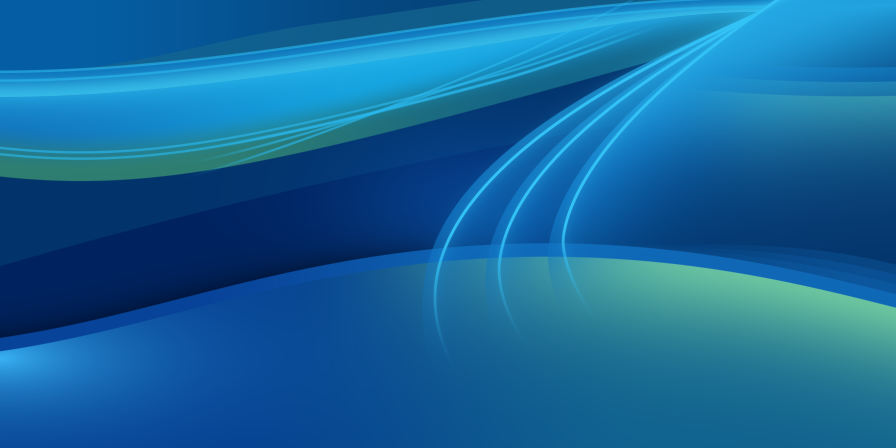
Write a WebGL 1 fragment shader that draws this background.

```glsl
precision highp float;
// Abstract blue background: a glowing upper ribbon, curved light streaks and a green-lit hill.
uniform vec2 u_resolution;

const vec2 APEX = vec2(1.69, 0.969);
const vec3 NAVY = vec3(0.01, 0.20, 0.42);
const vec3 BLUE = vec3(0.04, 0.37, 0.68);
const vec3 CYAN = vec3(0.16, 0.72, 0.93);
const vec3 GREEN = vec3(0.42, 0.77, 0.62);

float fill(float d) {
  float px = 0.8 / u_resolution.y;
  return smoothstep(-px, px, d);
}

float stroke(float d, float w) {
  return 1.0 - smoothstep(w, w + 1.5 / u_resolution.y, abs(d));
}

// Signed distance, positive to the right, of an arc from its foot up to the apex
float arc(vec2 p, vec2 foot, float power) {
  vec2 span = APEX - foot;
  float s = abs(p.y - foot.y) / span.y;
  float slope = span.x / span.y * power * pow(s + 0.0001, power - 1.0);
  return (p.x - foot.x - span.x * pow(s + 0.0001, power)) / sqrt(1.0 + slope * slope);
}

float streakEdge(vec2 p, float i) {
  return arc(p, vec2(0.943 + 0.14 * i, 0.31 + 0.058 * i), 2.2 - 0.2 * i);
}

float ribbonTop(float x) {
  return 0.84 + 0.165 * smoothstep(0.0, 1.7, x);
}

float ribbonBase(float x) {
  float d = x - 0.18;
  return 0.596 + 0.3 * (sqrt(d * d + 0.214) - 0.463);
}

float hillTop(float x) {
  float d2 = (x - 1.22) * (x - 1.22);
  return 0.427 - 0.2 * d2 / (1.0 + 0.185 * d2 * d2);
}

// Dark middle with a deeper lower fold and a soft blue light
vec3 backdrop(vec2 p) {
  float fold = 0.406 + 0.29 * p.x - 0.045 * p.x * p.x;
  vec3 col = mix(NAVY, vec3(0.0, 0.13, 0.37), 0.9 * fill(fold - p.y));
  vec2 q = (p - vec2(1.05, 0.53)) / vec2(0.3, 0.2);
  return mix(col, vec3(0.03, 0.29, 0.6), 0.75 * exp(-dot(q, q)));
}

vec3 ribbon(vec3 col, vec2 p) {
  float top = ribbonTop(p.x) - p.y;
  float base = p.y - ribbonBase(p.x);

  // Sky above the ribbon, with a teal strip along its edge
  vec3 sky = mix(vec3(0.02, 0.37, 0.64), vec3(0.02, 0.27, 0.49), smoothstep(0.1, 1.0, p.x));
  float strip = fill(top + 0.045 * smoothstep(0.1, 0.7, p.x));
  sky = mix(sky, vec3(0.08, 0.40, 0.56), 0.7 * strip);
  col = mix(col, sky, fill(-top));

  // Body: green rim below, cyan in the middle
  float glow = exp(-pow((p.x - 0.9) / 0.65, 2.0));
  vec3 body = mix(vec3(0.06, 0.40, 0.70), vec3(0.07, 0.63, 0.87), glow);
  vec3 rim = mix(vec3(0.18, 0.49, 0.44), vec3(0.07, 0.38, 0.52), smoothstep(0.4, 1.3, p.x));
  body = mix(rim, body, smoothstep(0.02, 0.12, base));
  float sheen = 0.057 - 0.025 * smoothstep(1.0, 1.7, p.x);
  float under = top - sheen;
  body = mix(body, CYAN, 0.65 * fill(under) * exp(-max(under, 0.0) * 24.0));
  vec3 band = mix(vec3(0.06, 0.47, 0.74), vec3(0.20, 0.72, 0.90), smoothstep(0.0, sheen, top));
  body = mix(body, band, fill(-under));
  col = mix(col, body, fill(top) * fill(base));
  col = mix(col, CYAN, 0.65 * (stroke(top, 0.001) + stroke(top - 0.02, 0.001)));

  // Fine strands that cross as they travel along the rim
  for (int i = 0; i < 5; i++) {
    float k = float(i);
    float spread = (k - 2.0) * 0.07 * (p.x - 0.85);
    float y = 0.052 + 0.03 * smoothstep(1.1, 1.65, p.x) + spread;
    float start = i < 2 ? 1.0 : smoothstep(0.4, 0.65, p.x);
    float ends = start * (1.0 - smoothstep(1.25, 1.5, p.x));
    y = i < 2 ? 0.05 + 0.014 * k + 0.03 * smoothstep(1.1, 1.65, p.x) : y;
    col = mix(col, CYAN, 0.65 * ends * stroke(base - y, 0.001));
  }
  return col;
}

// Right side: light spilling from the streaks, stacked bands and a green glow
vec3 panel(vec2 p, float d) {
  vec3 col = mix(NAVY, vec3(0.01, 0.25, 0.49), smoothstep(0.8, 0.95, p.y));
  float spill = exp(-max(d, 0.0) * 6.5);
  col = mix(col, mix(BLUE, CYAN, smoothstep(0.6, 0.97, p.y)), spill * smoothstep(0.3, 0.75, p.y));
  float sag = 0.13 * (1.9 - p.x) * (1.9 - p.x);
  float reach = smoothstep(1.42, 1.75, p.x);
  for (int i = 0; i < 3; i++) {
    float below = 0.849 - 0.032 * float(i) + sag - p.y;
    vec3 tint = mix(vec3(0.05, 0.42, 0.70), vec3(0.26, 0.62, 0.64), 0.5 * float(i));
    col = mix(col, tint, 0.8 * reach * fill(below) * exp(-max(below, 0.0) * 11.0));
  }
  float beam = p.y - 0.969 - 0.07 * (p.x - APEX.x);
  return mix(col, CYAN, 0.8 * exp(-abs(beam) * 45.0) * smoothstep(1.55, 1.72, p.x));
}

vec3 hill(vec3 col, vec2 p) {
  float depth = hillTop(p.x) - p.y;
  float fan = smoothstep(1.3, 2.0, p.x);
  col *= 1.0 - 0.35 * exp(-max(-depth - 0.03, 0.0) * 30.0) * (1.0 - smoothstep(0.7, 1.3, p.x));
  for (int i = 0; i < 4; i++) {
    float k = 3.0 - float(i);
    float inside = fill(depth + 0.03 + 0.022 * k * fan);
    vec3 tint = mix(vec3(0.03, 0.27, 0.62), vec3(0.06, 0.41, 0.72), smoothstep(0.4, 1.2, p.x));
    col = mix(col, tint, inside * (k < 0.5 ? 0.95 : 0.3 * fan));
  }
  vec3 body = mix(vec3(0.01, 0.23, 0.55), vec3(0.06, 0.38, 0.56), smoothstep(0.4, 1.5, p.x));
  float lit = exp(-pow(max(depth, 0.0) / 0.15, 1.4));
  body = mix(body, GREEN, lit * smoothstep(0.65, 1.55, p.x));
  vec2 q = p - vec2(0.0, 0.2);
  body = mix(body, vec3(0.22, 0.70, 0.95), exp(-length(q * vec2(3.2, 9.0)) * 1.1));
  return mix(col, body, fill(depth));
}

void main() {
  vec2 p = gl_FragCoord.xy / u_resolution * vec2(2.0, 1.0);
  vec3 col = ribbon(backdrop(p), p);
  float right = streakEdge(p, 2.0);
  col = mix(col, panel(p, right), fill(right));
  col = hill(col, p);

  // Three translucent streaks, each with a bright inner line
  float high = smoothstep(0.45, 0.95, p.y);
  for (int i = 0; i < 3; i++) {
    float k = float(i);
    float d = streakEdge(p, k);
    float fade = smoothstep(0.15 + 0.06 * k, 0.55, p.y);
    vec3 tint = mix(vec3(0.06, 0.45, 0.76), CYAN, 0.7 * high);
    col = mix(col, tint, 0.75 * fade * fill(d) * exp(-max(d, 0.0) * 7.0));
    float line = arc(p, vec2(0.971 + 0.143 * k, 0.334 + 0.063 * k), 2.0 - 0.16 * k);
    float shine = stroke(line, 0.0015) + 0.3 * exp(-abs(line) * 70.0);
    col = mix(col, vec3(0.20, 0.76, 0.96), min(0.85 * fade * shine, 1.0));
  }
  gl_FragColor = vec4(col, 1.0);
}
```
